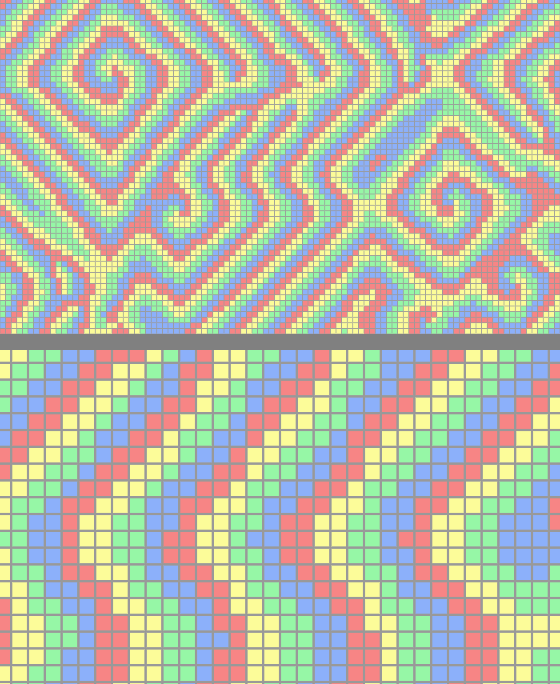
Top: the whole. Bottom: its middle third, enlarged.
A Shadertoy shader for this pattern:

```glsl
float hash(float n) { return fract(sin(n * 127.1) * 43758.5453); }

// Diamond distance with slightly blunted corners
float diamond(vec2 d) {
    d = max(abs(d) - vec2(0.8, 1.4), 0.0);
    return d.x + d.y;
}

// Minimum that flattens the crease where two fronts meet
float softMin(float a, float b) {
    float h = max(4.0 - abs(a - b), 0.0);
    return min(a, b) - h * h / 16.0;
}

// One full turn around a centre shifts the wave by one period of 8 cells
float swirl(vec2 d) { return atan(d.y, d.x) * 8.0 / 6.2831853; }

float wavePhase(vec2 cell) {
    // Wave sources: position in cells, start delay
    vec3 sources[9] = vec3[9](
        vec3(19.8, 46.2, 0.0), vec3(31.9, 21.9, 23.0), vec3(80.7, 23.2, 42.0),
        vec3(101.2, 46.7, 35.0), vec3(-1.2, 8.9, 16.0), vec3(21.7, -4.2, 35.0),
        vec3(91.8, 8.9, 52.0), vec3(76.8, 2.3, 57.0), vec3(77.2, 57.1, 62.0));

    float arrival = 1000.0;
    float twist = 0.0;
    for (int i = 0; i < 9; i++) {
        vec2 d = cell - sources[i].xy;
        arrival = softMin(arrival, diamond(d) + sources[i].z);
        twist += (i % 2 == 0 ? 1.0 : -1.0) * swirl(d);
    }

    // Pairs of opposite swirls break the bands into hooks
    for (int i = 0; i < 6; i++) {
        float k = float(i);
        vec2 centre = vec2(16.0 * k + 16.0 * hash(k + 1.3), 60.0 * hash(k + 7.7));
        float turn = 6.2831853 * hash(k + 3.1);
        vec2 arm = 2.8 * vec2(cos(turn), sin(turn));
        twist += swirl(cell - centre - arm) - swirl(cell - centre + arm);
    }
    return arrival + twist;
}

vec3 bandColor(float phase) {
    float band = mod(floor(phase / 2.0), 4.0);
    if (band < 0.5) return vec3(0.97, 0.52, 0.52);
    if (band < 1.5) return vec3(0.99, 0.99, 0.60);
    if (band < 2.5) return vec3(0.59, 0.97, 0.65);
    return vec3(0.55, 0.69, 0.98);
}

void mainImage(out vec4 fragColor, in vec2 fragCoord) {
    // 100 cells across the canvas
    vec2 p = fragCoord / iResolution.x * 100.0;
    float pixel = 100.0 / iResolution.x;
    vec3 color = bandColor(wavePhase(floor(p) + 0.5));

    // Grey grid lines between the cells
    vec2 edge = 0.5 - abs(fract(p) - 0.5);
    float gap = min(edge.x, edge.y);
    float line = 1.0 - smoothstep(0.07 - 0.5 * pixel, 0.07 + 0.5 * pixel, gap);
    color = mix(color, vec3(0.6), line);

    fragColor = vec4(color, 1.0);
}
```
